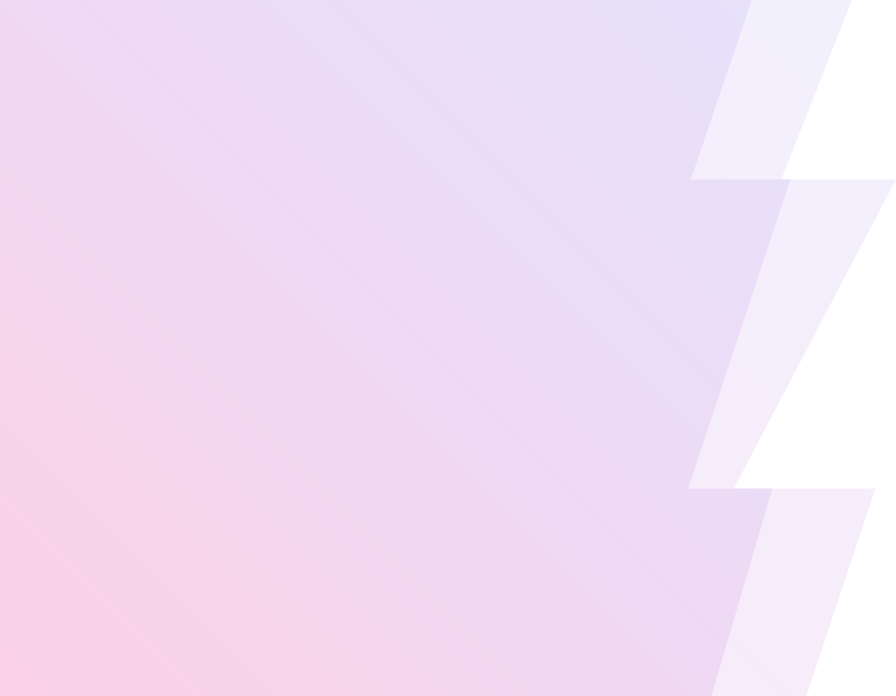
A WebGL 2 fragment shader for this background:

```glsl
#version 300 es
// Pink to lavender diagonal gradient ending in a zigzag right edge with a pale border.
precision highp float;

#define UPPER_STEP 0.742
#define LOWER_STEP 0.298
#define VEIL 0.49
#define PINK vec3(0.984, 0.816, 0.914)
#define ROSE vec3(0.957, 0.836, 0.928)
#define MAUVE vec3(0.940, 0.848, 0.953)
#define LAVENDER vec3(0.902, 0.884, 0.984)

uniform vec2 u_resolution;
out vec4 outColor;

// Pixel coverage of the side where the signed distance is positive.
float coverage(float distance, float pixel) {
  return clamp(distance / pixel + 0.5, 0.0, 1.0);
}

// Gradient along the 45 degree diagonal, from lower left to upper right.
vec3 diagonalGradient(float t) {
  vec3 color = mix(PINK, ROSE, clamp(t / 0.26, 0.0, 1.0));
  color = mix(color, MAUVE, clamp((t - 0.26) / 0.16, 0.0, 1.0));
  return mix(color, LAVENDER, clamp((t - 0.42) / 0.52, 0.0, 1.0));
}

// Coverage left of the inner (x) and outer (y) slanted edges of one tooth.
vec2 toothFill(vec2 uv, float bottom, float top, vec2 low, vec2 high, float pixel) {
  vec2 edge = mix(low, high, (uv.y - bottom) / (top - bottom));
  return vec2(coverage(edge.x - uv.x, pixel), coverage(edge.y - uv.x, pixel));
}

void main() {
  vec2 uv = gl_FragCoord.xy / u_resolution;
  vec2 pixel = 1.0 / u_resolution;
  float diagonal = (gl_FragCoord.x + gl_FragCoord.y) / (u_resolution.x + u_resolution.y);

  // Three stacked teeth, joined along horizontal steps.
  vec2 lower = toothFill(uv, 0.0, LOWER_STEP, vec2(0.794, 0.900), vec2(0.862, 0.977), pixel.x);
  vec2 middle = toothFill(uv, LOWER_STEP, UPPER_STEP, vec2(0.768, 0.819), vec2(0.882, 1.0), pixel.x);
  vec2 upper = toothFill(uv, UPPER_STEP, 1.0, vec2(0.771, 0.872), vec2(0.839, 0.951), pixel.x);
  vec2 fill = mix(lower, middle, coverage(uv.y - LOWER_STEP, pixel.y));
  fill = mix(fill, upper, coverage(uv.y - UPPER_STEP, pixel.y));

  // Pale border over white, then the full gradient inside.
  vec3 gradient = diagonalGradient(diagonal);
  vec3 border = mix(gradient, vec3(1.0), VEIL);
  vec3 color = mix(vec3(1.0), border, fill.y);
  outColor = vec4(mix(color, gradient, fill.x), 1.0);
}
```
